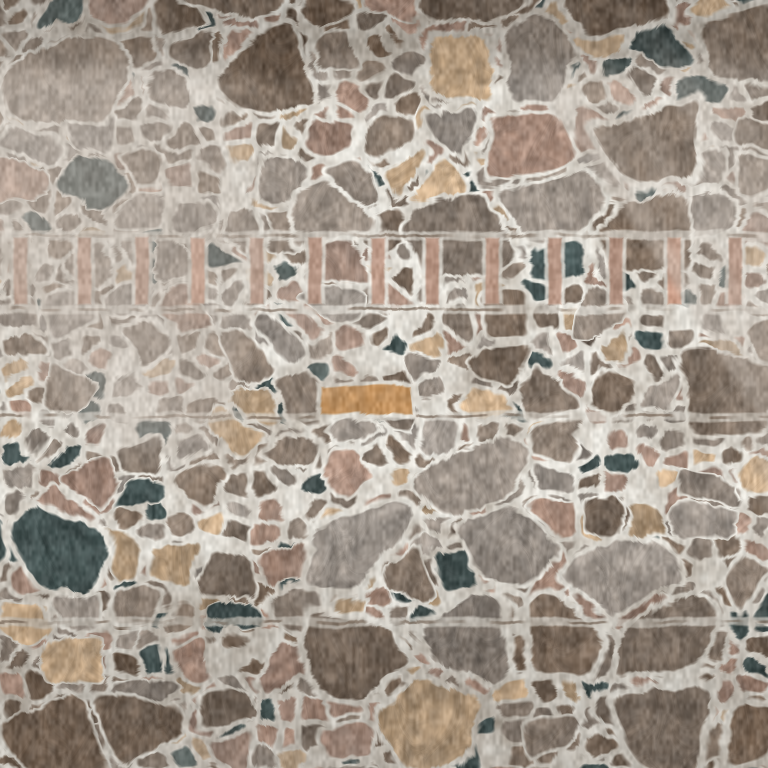
Give the GLSL for this texture, as a Shadertoy shader.

```glsl
const vec3 MORTAR_LIGHT = vec3(0.92, 0.91, 0.88);
const vec3 MORTAR_SHADE = vec3(0.67, 0.63, 0.58);
const vec3 STONE_GREY = vec3(0.61, 0.58, 0.55);
const vec3 STONE_BROWN = vec3(0.45, 0.38, 0.32);
const vec3 STONE_PINK = vec3(0.66, 0.54, 0.48);
const vec3 STONE_SAND = vec3(0.74, 0.64, 0.51);
const vec3 STONE_TEAL = vec3(0.23, 0.29, 0.29);
const vec3 TERRACOTTA = vec3(0.69, 0.52, 0.44);
const vec3 OCHRE = vec3(0.74, 0.56, 0.37);
const vec3 HAZE = vec3(0.76, 0.72, 0.68);
const vec3 STONE_SIZES = vec3(0.030, 0.057, 0.108);
const float CELL_ASPECT = 1.2;
const float JITTER = 0.78;
const float EDGE_SOFTNESS = 0.0021;
const float BAND_CENTRE = 0.647;
const float BAND_HALF_HEIGHT = 0.043;
const float BAR_SPACING = 0.077;
const float BAR_HALF_WIDTH = 0.0085;
const vec4 COURSE_HEIGHTS = vec4(0.693, 0.597, 0.458, 0.19);

vec3 hash3(vec2 p) {
    vec3 q = fract(p.xyx * vec3(0.1031, 0.1030, 0.0973));
    q += dot(q, q.yxz + 33.33);
    return fract((q.xxy + q.yzz) * q.zyx);
}

float grain(vec2 p) {
    vec2 i = floor(p), f = fract(p);
    f = f * f * (3.0 - 2.0 * f);
    vec2 e = vec2(0.0, 1.0);
    return mix(mix(hash3(i).x, hash3(i + e.yx).x, f.x),
               mix(hash3(i + e.xy).x, hash3(i + e.yy).x, f.x), f.y);
}

// Folded sine octaves, roughly -1 to 1
float layeredSines(vec2 p) {
    float sum = 0.0, amplitude = 0.55;
    for (int i = 0; i < 5; i++) {
        p = mat2(0.8, 0.6, -0.6, 0.8) * p * 1.7 + 1.2 * sin(p.yx) + 2.3;
        sum += amplitude * sin(p.x) * sin(p.y);
        amplitude *= 0.68;
    }
    return sum;
}

float smoothMin(float a, float b, float k) {
    float h = max(k - abs(a - b), 0.0) / k;
    return min(a, b) - h * h * k * 0.25;
}

vec2 cellPoint(vec2 cell, float seed) {
    return cell + 0.5 + JITTER * (hash3(cell + seed).xy - 0.5);
}

// Rounded distance to the nearest cell border, in cell units
float cellBorder(vec2 p, float seed, out vec2 id) {
    vec2 base = floor(p), nearest = vec2(0.0);
    float best = 9.0;
    for (int k = 0; k < 9; k++) {
        vec2 cell = base + vec2(k % 3 - 1, k / 3 - 1);
        vec2 r = cellPoint(cell, seed) - p;
        if (dot(r, r) < best) { best = dot(r, r); nearest = r; id = cell; }
    }
    float border = 1.0;
    for (int k = 0; k < 25; k++) {
        vec2 cell = id + vec2(k % 5 - 2, k / 5 - 2);
        vec2 r = cellPoint(cell, seed) - p;
        if (cell != id)
            border = smoothMin(border, dot(0.5 * (nearest + r), normalize(r - nearest)), 0.12);
    }
    return border;
}

vec3 stoneColour(vec3 h, float dark) {
    vec3 c = mix(STONE_GREY, STONE_BROWN, clamp(h.x * 0.85 + 0.4 * dark, 0.0, 1.0));
    c = mix(c, STONE_PINK, 0.75 * step(0.76, h.y));
    c = mix(c, STONE_SAND, 0.8 * step(0.93, h.y));
    c = mix(c, STONE_TEAL, 0.9 * step(h.y, 0.1));
    return c * (0.9 + 0.2 * h.z);
}

float boxMask(vec2 p, vec2 halfSize) {
    vec2 q = abs(p) - halfSize;
    return 1.0 - smoothstep(-EDGE_SOFTNESS, EDGE_SOFTNESS, max(q.x, q.y));
}

void mainImage(out vec4 fragColor, in vec2 fragCoord) {
    vec2 uv = fragCoord / iResolution.y;
    vec2 warp = vec2(layeredSines(uv * 24.0), layeredSines(uv * 24.0 + 17.0));
    vec2 p = uv + 0.0065 * warp;
    float fine = grain(uv * vec2(230.0, 150.0));
    float coarse = grain(uv * 85.0 + 9.0);
    float dark = smoothstep(0.88, 0.95, uv.y) + 0.65 * (1.0 - smoothstep(0.08, 0.36, uv.y));

    // Mortar bed
    float bed = 0.78 + 0.45 * (coarse - 0.5) + 0.3 * layeredSines(uv * 9.0) - 0.35 * dark;
    vec3 mortar = mix(MORTAR_SHADE, MORTAR_LIGHT, clamp(bed, 0.0, 1.0));
    vec3 col = mortar;

    // Rubble, from small fill to large blocks
    for (int i = 0; i < 3; i++) {
        float size = STONE_SIZES[i], seed = 31.0 * float(i) + 5.0;
        vec2 scale = vec2(CELL_ASPECT, 1.0) * size, id;
        float border = cellBorder(p / scale, seed, id);
        vec3 h = hash3(id + seed + 71.0), tint = hash3(id + seed + 143.0);
        float y = (id.y + 0.5) * size;
        float outer = max(step(0.7, y), step(y, 0.29));
        float presence = i == 0 ? 0.88 : i == 1 ? 0.62 : mix(0.08, 0.48, outer);
        if (h.x > presence) continue;
        float gap = mix(0.07, 0.19, h.y) * (i == 2 ? 0.75 : 1.0);
        float d = (border - gap) * size + 0.003 * (coarse - 0.5);
        float clearing = smoothstep(-0.85 * gap * size, -0.4 * gap * size, d);
        vec3 face = stoneColour(tint, dark) * (0.9 + 0.2 * coarse);
        face *= 1.0 + 0.13 * layeredSines(uv * vec2(55.0, 30.0) + h.z * 20.0);
        col = mix(col, mortar, clearing);
        col = mix(col, face, smoothstep(-EDGE_SOFTNESS, EDGE_SOFTNESS, d));
    }

    // Course joints
    for (int i = 0; i < 4; i++) {
        float d = abs(uv.y - COURSE_HEIGHTS[i] + 0.003 * warp.x);
        col = mix(col, mortar, 0.7 * (1.0 - smoothstep(0.004, 0.008, d)));
        float broken = smoothstep(0.35, 0.7, grain(uv * vec2(45.0, 8.0)));
        col = mix(col, STONE_BROWN, 0.65 * broken * (1.0 - smoothstep(0.0005, 0.003, d)));
    }

    // Upright terracotta bars and the long ochre slab
    float bar = floor(uv.x / BAR_SPACING);
    vec3 barHash = hash3(vec2(bar, 3.0));
    vec2 q = vec2((fract(uv.x / BAR_SPACING) - 0.37 - 0.15 * (barHash.x - 0.5)) * BAR_SPACING,
                  uv.y - BAND_CENTRE) + 0.0012 * warp;
    vec2 barSize = vec2(BAR_HALF_WIDTH, BAND_HALF_HEIGHT);
    col = mix(col, mortar, 0.8 * boxMask(q, barSize + vec2(0.005, 0.0)));
    col = mix(col, TERRACOTTA * (0.9 + 0.25 * barHash.y), (0.65 + 0.3 * barHash.z) * boxMask(q, barSize));
    vec2 slab = uv - vec2(0.477, 0.479) + 0.004 * warp;
    col = mix(col, mortar, boxMask(slab, vec2(0.064, 0.024)));
    col = mix(col, OCHRE * (0.92 + 0.16 * coarse), boxMask(slab, vec2(0.058, 0.018)));

    // Weathering, soot and fine grain
    float haze = smoothstep(0.05, 0.7, layeredSines(uv * 2.6 + 4.0));
    col = mix(col, HAZE, 0.55 * haze * (1.0 - 0.6 * min(dark, 1.0)));
    col *= 1.0 - 0.13 * dark;
    col += 0.12 * (fine - 0.5) + 0.05 * (grain(uv * vec2(300.0, 45.0)) - 0.5);
    fragColor = vec4(clamp(col, 0.0, 1.0), 1.0);
}
```
